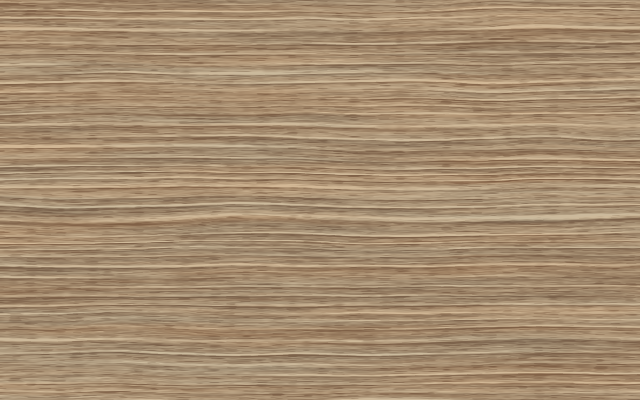
Give the GLSL for this texture, as a Shadertoy shader.

```glsl
const vec3 DARK_GRAIN = vec3(0.49, 0.378, 0.283);
const vec3 MID_WOOD = vec3(0.64, 0.542, 0.428);
const vec3 PALE_GRAIN = vec3(0.81, 0.725, 0.60);
const vec3 RUSSET_TINT = vec3(0.022, -0.004, -0.018);

float hash(vec2 cell) {
    vec3 q = fract(cell.xyx * vec3(0.1031, 0.1030, 0.0973));
    q += dot(q, q.yzx + 33.33);
    return fract((q.x + q.y) * q.z);
}

// Smooth value noise centred on zero
float noise(vec2 p) {
    vec2 cell = floor(p);
    vec2 f = fract(p);
    f = f * f * (3.0 - 2.0 * f);
    float low = mix(hash(cell), hash(cell + vec2(1.0, 0.0)), f.x);
    float high = mix(hash(cell + vec2(0.0, 1.0)), hash(cell + 1.0), f.x);
    return mix(low, high, f.y) - 0.5;
}

// Noise stretched along the grain
float streak(vec2 p, float along, float across, float seed) {
    return noise(p * vec2(along, across) + seed);
}

// Gentle swells that bend the grain lines
vec2 bendGrain(vec2 p) {
    float swell = 0.013 * streak(p, 2.8, 6.0, 11.3);
    float ripple = 0.006 * streak(p, 6.5, 18.0, 47.1);
    return vec2(p.x, p.y + swell + ripple);
}

float line(float f, float centre, float width) {
    float d = (f - centre) / width;
    return exp(-d * d);
}

// Growth bands: a slow ramp ending in a dark seam beside a pale line
float growthBands(vec2 p, float count, float seed) {
    float b = p.y * count + 1.6 * noise(vec2(seed, p.y * count * 0.4));
    float id = floor(b);
    float f = fract(b);
    float ramp = 0.5 - f + smoothstep(0.91, 1.0, f);
    float strength = 0.6 + 1.1 * noise(vec2(p.x * 1.5 + seed, b * 0.7));
    float pale = smoothstep(-0.3, 0.35, noise(vec2(p.x * 2.2, id * 7.3 + seed)));
    float seam = smoothstep(-0.3, 0.4, noise(vec2(p.x * 2.2, id * 5.7 + seed + 80.0)));
    return 0.48 * ramp * strength
         + 0.60 * pale * line(f, 0.11, 0.085)
         - 0.34 * seam * line(f, 0.91, 0.07);
}

// Crisp fibres from long strands down to short hairs, with dark pores
float fibres(vec2 p) {
    float pores = smoothstep(0.20, 0.34, streak(p, 26.0, 430.0, 91.0));
    return 0.24 * streak(p, 3.0, 120.0, 23.0)
         + 0.26 * streak(p, 8.0, 260.0, 57.0)
         + 0.30 * streak(p, 26.0, 480.0, 71.0)
         + 0.24 * streak(p, 60.0, 640.0, 37.0)
         - 0.22 * pores;
}

vec3 woodColor(float tone) {
    vec3 c = mix(DARK_GRAIN, MID_WOOD, smoothstep(-0.1, 0.6, tone));
    return mix(c, PALE_GRAIN, clamp(tone * 1.6 - 0.75, 0.0, 1.0));
}

void mainImage(out vec4 fragColor, in vec2 fragCoord) {
    vec2 p = fragCoord / iResolution.y;
    vec2 grain = bendGrain(p);

    float tone = 0.51 + growthBands(grain, 42.0, 5.0) + fibres(grain);
    tone += 0.24 * growthBands(grain, 73.0, 29.0);
    tone += 0.25 * streak(grain, 1.3, 19.0, 33.0);

    // Warm and greyish strands drift through the wood
    float warmth = streak(grain, 1.6, 40.0, 63.0) + 0.6 * streak(grain, 6.0, 150.0, 19.0);
    vec3 color = woodColor(tone) + RUSSET_TINT * warmth * 1.2;

    fragColor = vec4(clamp(color, 0.0, 1.0), 1.0);
}
```
